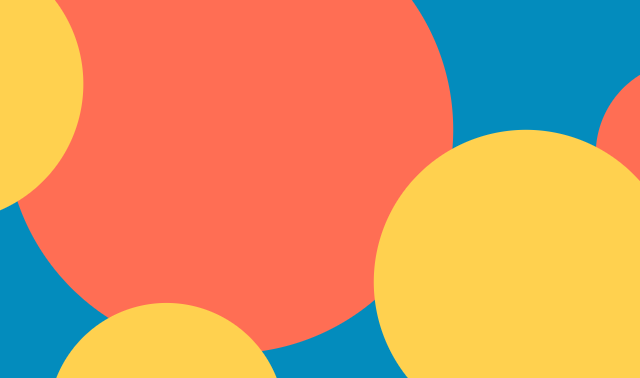
Give the GLSL for this background, as a WebGL 2 fragment shader.

```glsl
#version 300 es
precision highp float;
// Flat background of large overlapping coral and yellow discs on blue.

#define BLUE   vec3(0.01, 0.55, 0.74)
#define CORAL  vec3(1.00, 0.43, 0.33)
#define YELLOW vec3(1.00, 0.82, 0.31)

// Discs: centre x, centre y, radius, in units of the canvas height
#define CORAL_MAIN    vec3(0.607, 0.657, 0.592)
#define CORAL_RIGHT   vec3(1.823, 0.592, 0.247)
#define YELLOW_LEFT   vec3(-0.1435, 0.778, 0.364)
#define YELLOW_BOTTOM vec3(0.4404, -0.1147, 0.3133)
#define YELLOW_RIGHT  vec3(1.3914, 0.254, 0.4026)

uniform vec2 u_resolution;
out vec4 fragColor;

// Signed distance to a disc, negative inside
float discDistance(vec2 point, vec3 disc) {
    return length(point - disc.xy) - disc.z;
}

// Coverage with an edge one pixel wide
float coverage(float dist) {
    return clamp(0.5 - dist * u_resolution.y, 0.0, 1.0);
}

void main() {
    vec2 point = gl_FragCoord.xy / u_resolution.y;

    // Coral discs lie behind the yellow ones
    float coral = min(discDistance(point, CORAL_MAIN),
                      discDistance(point, CORAL_RIGHT));
    float yellow = min(discDistance(point, YELLOW_LEFT),
                   min(discDistance(point, YELLOW_BOTTOM),
                       discDistance(point, YELLOW_RIGHT)));

    vec3 color = mix(BLUE, CORAL, coverage(coral));
    color = mix(color, YELLOW, coverage(yellow));
    fragColor = vec4(color, 1.0);
}
```
